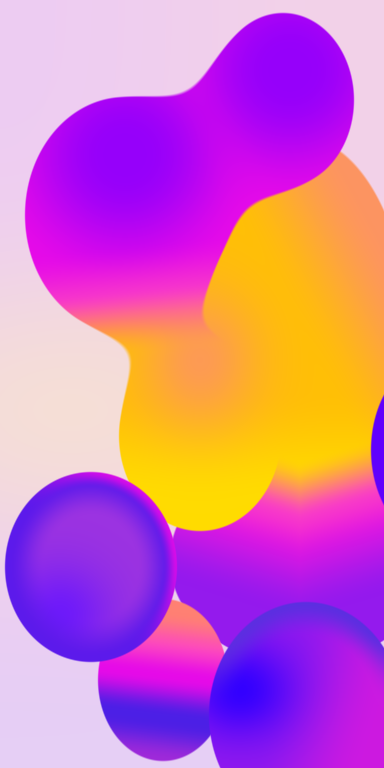
Write a WebGL 1 fragment shader that draws this background.

```glsl
precision highp float;
// Glossy liquid blobs and balls over a pale pastel backdrop.
// Ellipse distances are joined by a smooth minimum, then each shape is
// filled with soft colour ramps and glows and layered from back to front.
uniform vec2 u_resolution;

#define CANVAS vec2(3.84, 7.68)  // canvas units, y runs downward
#define NECK_TOP 0.95            // softness of the upper liquid joint
#define NECK_LOW 0.74            // softness of the lower liquid joint
#define BODY_JOIN 0.4            // softness of the rear body joint
#define YELLOW vec3(1.0, 0.75, 0.02)
#define LEMON vec3(1.0, 0.86, 0.0)
#define SALMON vec3(0.99, 0.58, 0.38)
#define PINK vec3(0.99, 0.28, 0.75)
#define MAGENTA vec3(0.9, 0.04, 0.91)
#define VIOLET vec3(0.58, 0.1, 0.93)
#define PURPLE vec3(0.59, 0.0, 0.98)
#define BLUE vec3(0.2, 0.0, 1.0)

float smoothMin(float a, float b, float k) {
  float h = max(k - abs(a - b), 0.0) / k;
  return min(a, b) - h * h * k * 0.25;
}

float ellipse(vec2 p, vec2 center, vec2 radii) {
  return (length((p - center) / radii) - 1.0) * min(radii.x, radii.y);
}

// Gaussian spot of light
float glow(vec2 p, vec2 center, vec2 radii) {
  vec2 q = (p - center) / radii;
  return exp(-dot(q, q));
}

float cover(float d) {
  float pixel = CANVAS.y / u_resolution.y;
  return 1.0 - smoothstep(-pixel, pixel, d);
}

vec3 backdrop(vec2 p) {
  vec3 c = mix(vec3(0.93, 0.8, 0.95), vec3(0.95, 0.82, 0.91), smoothstep(0.0, 3.5, p.x));
  c = mix(c, vec3(0.96, 0.87, 0.84), glow(p, vec2(0.7, 4.1), vec2(2.6, 1.5)));
  return mix(c, vec3(0.9, 0.81, 0.96), smoothstep(5.0, 7.6, p.y));
}

// Yellow ramp shared by the liquid and the rear body, so they melt together
vec3 warmFill(vec2 p) {
  vec3 c = mix(YELLOW, LEMON, smoothstep(3.9, 5.0, p.y));
  float corner = (p.x - 2.5) / 1.1 - (p.y - 2.5) / 2.0;
  c = mix(c, SALMON, smoothstep(0.0, 1.3, corner));
  return mix(c, SALMON, 0.85 * glow(p, vec2(2.0, 3.6), vec2(0.58, 0.68)));
}

vec3 bodyFill(vec2 p) {
  float y = p.y + 0.3 * abs(p.x - 3.0);
  vec3 c = mix(warmFill(p), PINK, smoothstep(4.6, 5.2, y));
  c = mix(c, MAGENTA, 0.8 * smoothstep(4.95, 5.6, y));
  return mix(c, VIOLET, smoothstep(5.25, 6.2, y));
}

vec3 liquidFill(vec2 p) {
  float core = smoothMin(length(p - vec2(1.25, 1.55)), length(p - vec2(2.9, 0.7)), 0.4);
  float y = p.y + 0.1 * (p.x - 1.3);
  vec3 c = mix(PURPLE, MAGENTA, smoothstep(0.2, 1.4, core));
  c = mix(c, PINK, smoothstep(2.45, 3.2, y));
  return mix(c, warmFill(p), smoothstep(2.9, 3.55, y));
}

vec3 leftBallFill(vec2 p, float d) {
  vec3 c = mix(vec3(0.61, 0.2, 0.88), vec3(0.43, 0.1, 0.98), glow(p, vec2(0.6, 6.15), vec2(0.5)));
  c = mix(c, vec3(0.36, 0.1, 0.92), smoothstep(-0.4, -0.04, d));
  float side = smoothstep(-0.2, 0.8, dot(p - vec2(0.91, 5.67), vec2(0.8, -0.6)));
  return mix(c, MAGENTA, 0.9 * side * smoothstep(-0.14, 0.0, d));
}

vec3 smallBallFill(vec2 p) {
  float y = p.y - 0.12 * (p.x - 1.6);
  vec3 c = mix(vec3(1.0, 0.5, 0.45), PINK, smoothstep(6.1, 6.5, y));
  c = mix(c, MAGENTA, smoothstep(6.4, 6.75, y));
  c = mix(c, vec3(0.3, 0.12, 0.9), smoothstep(6.75, 7.15, y));
  return mix(c, vec3(0.62, 0.16, 0.85), smoothstep(7.2, 7.6, y));
}

vec3 rightBallFill(vec2 p, float d) {
  vec3 c = mix(VIOLET, vec3(0.8, 0.1, 0.88), smoothstep(2.8, 3.9, p.x + 0.3 * (p.y - 6.8)));
  c = mix(c, BLUE, glow(p, vec2(2.4, 6.9), vec2(0.55, 0.48)));
  float upper = 1.0 - smoothstep(6.3, 7.1, p.y);
  return mix(c, vec3(0.36, 0.18, 0.88), upper * smoothstep(-0.3, 0.0, d));
}

void main() {
  vec2 uv = gl_FragCoord.xy / u_resolution;
  vec2 p = vec2(uv.x, 1.0 - uv.y) * CANVAS;
  vec3 color = backdrop(p);

  // Rear body
  float body = smoothMin(ellipse(p, vec2(3.0, 3.45), vec2(1.1, 2.08)),
                         ellipse(p, vec2(3.0, 5.6), vec2(1.3, 1.05)), BODY_JOIN);
  color = mix(color, bodyFill(p), cover(body));

  // Liquid of three joined drops
  float liquid = smoothMin(ellipse(p, vec2(1.25, 2.15), vec2(1.0, 1.18)),
                           ellipse(p, vec2(2.83, 1.0), vec2(0.71, 0.87)), NECK_TOP);
  liquid = smoothMin(liquid, ellipse(p, vec2(2.0, 4.36), vec2(0.81, 0.95)), NECK_LOW);
  color = mix(color, liquidFill(p), cover(liquid));

  // Balls, back to front
  float edgeBall = ellipse(p, vec2(4.41, 4.5), vec2(0.7, 0.95));
  color = mix(color, mix(PURPLE, BLUE, 0.55), cover(edgeBall));
  float smallBall = ellipse(p, vec2(1.63, 6.8), vec2(0.65, 0.81));
  color = mix(color, smallBallFill(p), cover(smallBall));
  float leftBall = ellipse(p, vec2(0.91, 5.67), vec2(0.86, 0.95));
  color = mix(color, leftBallFill(p, leftBall), cover(leftBall));
  float rightBall = ellipse(p, vec2(3.06, 7.15), vec2(0.97, 1.13));
  color = mix(color, rightBallFill(p, rightBall), cover(rightBall));

  gl_FragColor = vec4(color, 1.0);
}
```
